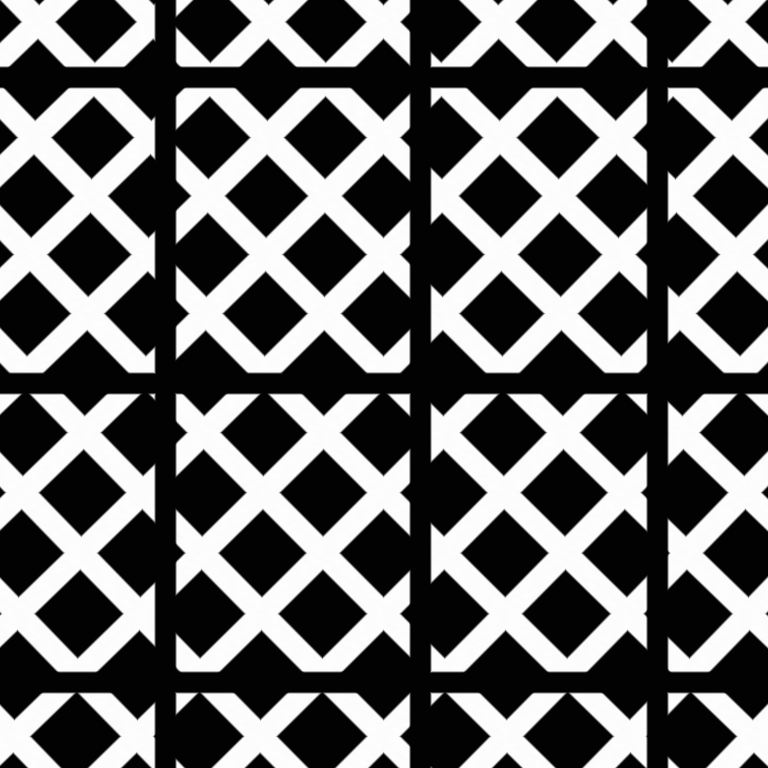
A Shadertoy shader for this pattern:

```glsl
const vec3 INK = vec3(0.008);
const vec3 PAPER = vec3(0.99);

// Lattice coordinates that widen gently down the canvas; z holds the cell size.
vec3 latticeCoords(vec2 p, float topCell, float growth, vec2 origin) {
    float cell = topCell + growth * (p.y - origin.y);
    float column = (p.x - origin.x) / cell + 0.487;
    float row = log(cell / topCell) / growth;
    return vec3(column, row, cell);
}

// Signed distance to staggered diamonds, in lattice units.
float diamondDistance(vec2 q, float halfDiagonal) {
    vec2 offset = abs(fract(q + 0.5) - 0.5);
    float taxicab = offset.x + offset.y;
    return (min(taxicab, 1.0 - taxicab) - halfDiagonal) * 0.70711;
}

// Distance to three bars whose spacing drifts slightly.
float barDistance(float x, float middle, float spacing, float drift, float halfWidth) {
    float nearest = 1.0;
    for (int i = -1; i <= 1; i++) {
        float k = float(i);
        float center = middle + spacing * k - drift * k * k;
        nearest = min(nearest, abs(x - center) - halfWidth);
    }
    return nearest;
}

// Faint layered ripple for the uneven white.
float mottle(vec2 p) {
    float sum = 0.0;
    float amplitude = 0.5;
    for (int i = 0; i < 3; i++) {
        sum += amplitude * sin(p.x + 1.7 * sin(p.y)) * sin(p.y * 1.3);
        p = mat2(0.8, 0.6, -0.6, 0.8) * p * 1.9;
        amplitude *= 0.5;
    }
    return sum;
}

void mainImage(out vec4 fragColor, in vec2 fragCoord) {
    vec2 p = fragCoord / iResolution.xy;
    p.y = 1.0 - p.y;
    float softness = max(0.0019, 0.75 / iResolution.y);

    // Diagonal lattice
    vec3 lattice = latticeCoords(p, 0.1497, 0.0116, vec2(0.4974, 0.0286));
    float halfDiagonal = mix(0.351, 0.366, p.y);
    float diamonds = diamondDistance(lattice.xy, halfDiagonal) * lattice.z;

    // Window bars
    float uprights = barDistance(p.x, 0.5475, 0.3203, 0.0117, 0.0137);
    float rails = barDistance(p.y, 0.4993, 0.3939, 0.0046, 0.0137);
    float bars = min(uprights, rails);

    float open = smoothstep(-softness, softness, diamonds)
               * smoothstep(-softness, softness, bars);
    vec3 white = PAPER + 0.008 * mottle(p * 220.0);
    fragColor = vec4(mix(INK, white, open), 1.0);
}
```
